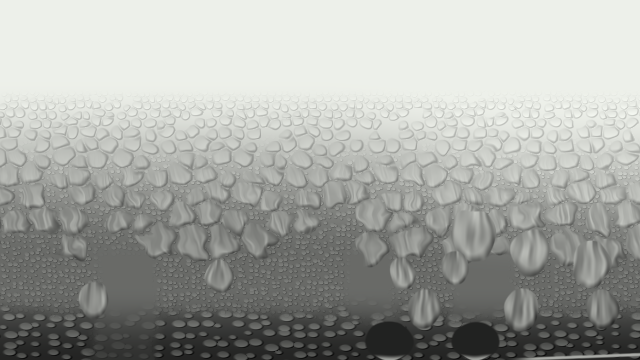
Reproduce this texture procedurally as a Shadertoy shader.

```glsl
#define START 0.26      // depth where condensation begins
#define TOP_SIZE 0.018  // drop pitch at that depth
#define GROWTH 0.19     // pitch gained per unit of depth
#define ROW_STEP 0.155  // logarithmic spacing of rows
#define RIM_DARK 0.3
#define FINE_SIZE 0.016
#define BEAD_SIZE 0.034

vec2 hash2(vec2 p) {
  vec3 q = fract(p.xyx * vec3(0.1031, 0.103, 0.0973));
  q += dot(q, q.yzx + 33.33);
  return fract((q.xx + q.yz) * q.zy);
}

float noise(vec2 p) {
  vec2 i = floor(p), f = fract(p), e = vec2(0, 1);
  f = f * f * (3.0 - 2.0 * f);
  return mix(mix(hash2(i).x, hash2(i + e.yx).x, f.x),
             mix(hash2(i + e).x, hash2(i + e.yy).x, f.x), f.y);
}

vec2 wobble(vec2 p) { return vec2(noise(p), noise(p + 71.0)) - 0.5; }

float cover(float d) { return smoothstep(-1.0, 1.0, d * iResolution.y); }

float band(float x, float centre, float halfWidth, float soft) {
  return 1.0 - smoothstep(halfWidth - soft, halfWidth + soft, abs(x - centre));
}

// Brightness of the misted pane
float paneTone(float x, float depth) {
  float shifted = depth - 0.055 * smoothstep(0.85, 1.5, x);
  float tone = mix(0.93, 0.41, smoothstep(0.22, 0.72, shifted));
  return tone - 0.2 * smoothstep(0.8, 1.0, depth);
}

// Refracted tone inside a drop; n is the offset from its centre
float dropTone(vec2 n, float edge, float body, float contrast) {
  float side = dot(n / (length(n) + 0.05), vec2(0.5, -0.86));
  float rim = 1.0 - smoothstep(0.0, 0.17, edge);
  return body - contrast * (RIM_DARK * rim * (0.45 + 0.55 * side) + 0.13 * n.y);
}

// Lowest depth reached by the packed drops
float dropFront(float x) {
  return 0.63 + 0.1 * smoothstep(0.08, 0.18, x) - 0.16 * band(x, 0.91, 0.05, 0.03);
}

// Packed cells in rows that widen downwards: offset, edge distance, pitch
vec4 packedDrops(vec2 p, out vec2 seed) {
  float pitch = max(TOP_SIZE + GROWTH * (1.0 - p.y - START), 0.006);
  p += pitch * 0.28 * wobble(p * 35.0);
  float baseRow = floor(log(pitch / TOP_SIZE) / ROW_STEP);
  float nearest = 9.0, second = 9.0, size = pitch;
  vec2 offset = vec2(0), centre = vec2(0);
  seed = vec2(0);
  for (int k = 0; k < 15; k++) {
    float row = baseRow + float(k / 3 - 2);
    float s = TOP_SIZE * exp(row * ROW_STEP), width = s * 1.06;
    float stagger = 0.5 * mod(row, 2.0);
    vec2 id = vec2(floor(p.x / width - stagger) + float(k % 3 - 1), row);
    vec2 h = hash2(id + 40.0);
    vec2 c = vec2((id.x + stagger + 0.25 + 0.5 * h.x) * width,
      1.0 - START - (s - TOP_SIZE) / GROWTH + 0.45 * (h.y - 0.5) * s);
    vec2 rel = (p - c) / s;
    float d = length(rel * vec2(0.94, 1.08)) - 0.12 * h.y;
    second = min(second, max(d, nearest));
    if (d < nearest) {
      nearest = d; offset = rel; size = s; centre = c; seed = id;
    }
  }
  float edge = min(0.43 - nearest, 0.5 * (second - nearest) - 0.035);
  bool missing = 1.0 - centre.y > dropFront(centre.x) || hash2(seed + 9.0).x < 0.07;
  return vec4(offset, missing ? -1.0 : edge, size);
}

// Even scatter of small beads: offset and edge distance
vec3 beads(vec2 q) {
  vec3 best = vec3(0, 0, -9);
  for (int k = 0; k < 9; k++) {
    vec2 id = floor(q) + vec2(k % 3 - 1, k / 3 - 1);
    vec2 h = hash2(id + 17.0), rel = q - id - 0.2 - 0.6 * h;
    float edge = 0.25 + 0.22 * h.x - length(rel * vec2(0.9, 1.1));
    if (edge > best.z) best = vec3(rel, edge);
  }
  return best;
}

void mainImage(out vec4 fragColor, in vec2 fragCoord) {
  vec2 p = fragCoord / iResolution.y, bend = wobble(p * 22.0), seed;
  float depth = 1.0 - p.y, pane = paneTone(p.x, depth), tone = pane;

  // Smooth tracks wiped clear
  float x = p.x + 0.03 * bend.x, low = 1.0 - smoothstep(0.86, 0.92, depth);
  float wiped = max(band(x, 0.345, 0.085, 0.02),
    low * max(band(x, 1.03, 0.07, 0.02), band(x, 1.34, 0.09, 0.02)));
  wiped *= smoothstep(0.66, 0.72, depth);

  // Fine mist, swelling to flat beads near the sill
  vec3 fine = beads(p / FINE_SIZE), bead = beads(p * vec2(0.8, 1.25) / BEAD_SIZE);
  float mist = smoothstep(0.36, 0.5, depth) * (1.0 - wiped) * cover(fine.z * FINE_SIZE);
  tone = mix(tone, dropTone(fine.xy, fine.z, pane + 0.06, 0.9), mist);
  float sill = smoothstep(0.86, 0.92, depth + 0.05 * noise(p * 12.0)) * (1.0 - 0.7 * wiped);
  float beadTone = dropTone(bead.xy, bead.z, pane + 0.11, 1.4);
  tone = mix(tone, mix(pane - 0.07, beadTone, cover(bead.z * BEAD_SIZE)), sill);

  // Packed drops
  vec4 drop = packedDrops(p, seed);
  float streak = noise(vec2(drop.x * 13.0 + drop.y * 3.0, drop.y * 2.0) + seed * 7.0) - 0.5;
  float body = pane + 0.13 * smoothstep(0.35, 0.68, depth) + 0.16 * streak * smoothstep(0.4, 0.6, depth);
  float packed = cover(drop.z * drop.w) * smoothstep(0.245, 0.31, depth);
  tone = mix(tone, dropTone(drop.xy, drop.z, body, 0.95), packed);

  // Large hanging drops: x, depth, half width
  vec3 hanging[10] = vec3[10](vec3(1.315, 0.653, 0.06), vec3(1.176, 0.857, 0.046),
    vec3(1.447, 0.86, 0.05), vec3(1.643, 0.736, 0.053), vec3(1.472, 0.7, 0.052),
    vec3(0.26, 0.833, 0.042), vec3(1.264, 0.745, 0.038), vec3(1.671, 0.861, 0.046),
    vec3(1.118, 0.76, 0.035), vec3(0.609, 0.769, 0.038));
  for (int i = 0; i < 10; i++) {
    vec3 d = hanging[i];
    vec2 n = vec2(p.x - d.x, (d.y - depth) * 0.83) / d.z + 0.22 * bend;
    float edge = 1.0 - length(n);
    float fibres = noise(vec2(n.x * 7.0 / (1.4 - 0.4 * min(n.y, 2.0)), n.y + float(i) * 5.0)) - 0.5;
    float inside = dropTone(n * 0.5, edge * 0.5, pane + 0.16 + 0.26 * fibres, 1.0);
    tone = mix(tone, inside, cover(edge * d.z));
  }

  // Two dark drops resting on the sill
  for (int i = 0; i < 2; i++) {
    vec2 n = (p - vec2(1.081 + 0.241 * float(i), 0.052)) / vec2(0.066, 0.054) + 0.12 * bend;
    float edge = 1.0 - length(n);
    float inside = mix(0.13, 0.62, smoothstep(0.62, 0.9, -n.y) * smoothstep(0.0, 0.1, edge));
    tone = mix(tone, inside, cover(edge * 0.05));
  }

  // Pale edge of the sill at the lower right
  float ridge = band(depth, 1.056 - 0.04 * p.x, 0.004, 0.003);
  tone = mix(tone, 0.66, ridge * smoothstep(1.4, 1.5, p.x));
  fragColor = vec4(clamp(tone * vec3(1.0, 1.012, 0.985), 0.0, 1.0), 1.0);
}
```
